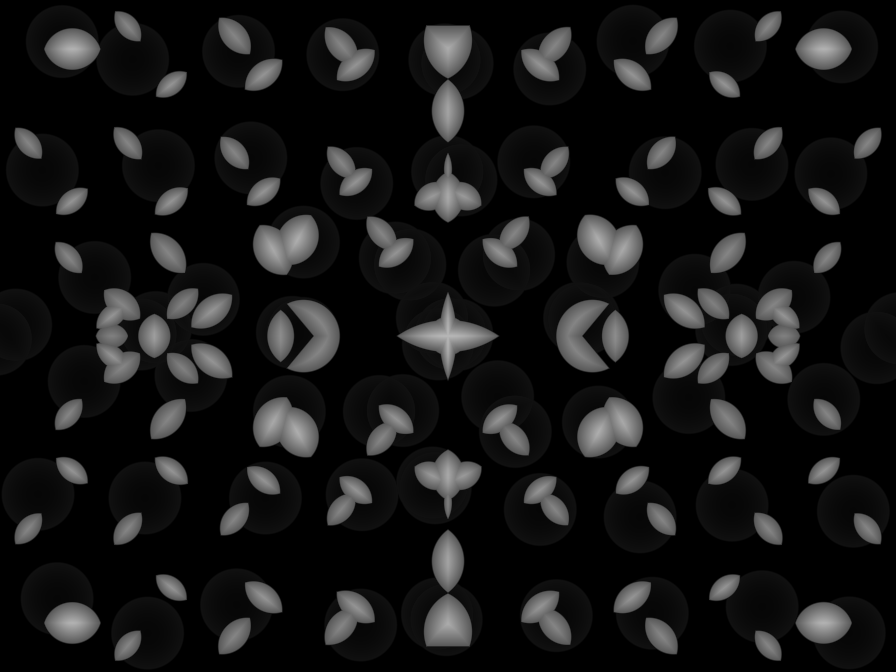
Write a Shadertoy shader that draws this background.

```glsl
const float DISC_RADIUS = 0.054;
const float RIM_LIGHT = 0.34;
const vec2 DIAGONAL = vec2(0.6, 0.8);

vec2 hash22(vec2 p) {
    vec3 a = fract(vec3(p.xyx) * vec3(0.1031, 0.1030, 0.0973));
    a += dot(a, a.yzx + 33.33);
    return fract((a.xx + a.yz) * a.zy);
}

float fill(float dist, float blur) {
    return 1.0 - smoothstep(-blur, blur, dist);
}

// Overlap of two equal circles; size holds half the width and half the height.
float lensDistance(vec2 p, vec2 size) {
    float radius = dot(size, size) / (2.0 * size.x);
    return length(vec2(abs(p.x) + radius - size.x, p.y)) - radius;
}

// Light falls from the peak in the middle to a grey rim.
float lit(float dist, float depth, float peak, float blur) {
    float light = mix(peak, RIM_LIGHT, clamp(1.0 + dist / depth, 0.0, 1.0));
    return light * fill(dist, blur);
}

float petal(vec2 p, vec2 center, float angle, vec2 size, float peak, float blur) {
    vec2 d = p - center;
    float c = cos(angle), s = sin(angle);
    d = vec2(c * d.x + s * d.y, c * d.y - s * d.x);
    return lit(lensDistance(d, size), size.x, peak, blur);
}

// Staggered rows shared by the discs and the small petals.
vec2 sitePosition(float row, float col) {
    float stagger = row == 1.0 ? 1.0 : 0.0;
    float spacing = row == 0.0 ? 0.219 : 0.148;
    return vec2(spacing * col - 0.06 * stagger,
                0.0174 * row * (5.0 + row) + 0.035 * stagger * sin(1.3 * col));
}

// Faint discs, nudged differently in each quadrant.
float faintDiscs(vec2 p, float blur) {
    float light = 0.0;
    for (int i = 0; i < 80; i++) {
        float row = float(i / 5 % 4), col = float(i % 5);
        vec2 side = vec2(i / 20 % 2, i / 40) * 2.0 - 1.0;
        vec2 nudge = hash22(vec2(row, col) + side * 7.0 + 31.0) - 0.5;
        float r = length(p - side * sitePosition(row, col) - 0.055 * nudge);
        float tone = mix(0.025, 0.065, pow(min(r / DISC_RADIUS, 1.0), 2.0));
        light = max(light, tone * fill(r - DISC_RADIUS, blur));
    }
    return light;
}

// Crossed pairs of petals between the axes and the corners.
float scatteredPetals(vec2 q, float blur) {
    float light = 0.0;
    for (int i = 0; i < 12; i++) {
        float row = float(i / 4 + 1), col = float(i % 4 + 1);
        bool reserved = (row == 1.0 && col == 2.0) || (row == 3.0 && col == 4.0);
        if (reserved) continue;
        vec2 site = sitePosition(row, col);
        vec2 spread = DIAGONAL * 0.018 * min(col, 3.0);
        vec2 vary = hash22(vec2(row, col) + 5.0);
        vec2 size = vec2(0.018, 0.034) * mix(0.85, 1.2, vary.x);
        light = max(light, petal(q, site - spread, 0.9, size, 0.58, blur));
        light = max(light, petal(q, site + spread, -0.7, size, 0.52, blur));
    }
    return light;
}

// Star in the middle and the column above it.
float uprightAxis(vec2 q, float blur) {
    float light = petal(q, vec2(0.0), 0.0, vec2(0.013, 0.066), 0.72, blur);
    light = max(light, petal(q, vec2(0.0), 1.5708, vec2(0.024, 0.076), 0.72, blur));
    light = max(light, lit(length(q) - 0.029, 0.029, 0.72, blur));
    light = max(light, petal(q, vec2(0.0, 0.207), 0.0, vec2(0.024, 0.038), 0.66, blur));
    light = max(light, petal(q, vec2(0.023, 0.208), 1.1, vec2(0.02, 0.03), 0.6, blur));
    light = max(light, petal(q, vec2(0.0, 0.248), 0.0, vec2(0.006, 0.025), 0.5, blur));
    light = max(light, petal(q, vec2(0.0, 0.335), 0.0, vec2(0.024, 0.047), 0.64, blur));
    float shield = max(lensDistance(q - vec2(0.0, 0.44), vec2(0.036, 0.057)), q.y - 0.462);
    return max(light, lit(shield, 0.036, 0.7, blur));
}

// Notched disc and flower along the level axis.
float levelAxis(vec2 q, float blur) {
    float wedge = 1.2 * (q.x - 0.2) - abs(q.y);
    float notched = max(length(q - vec2(0.215, 0.0)) - DISC_RADIUS, 0.64 * wedge);
    float light = lit(notched, 0.04, 0.68, blur);
    light = max(light, petal(q, vec2(0.249, 0.0), 0.0, vec2(0.02, 0.039), 0.55, blur));
    light = max(light, petal(q, vec2(0.437, 0.0), 0.0, vec2(0.024, 0.033), 0.62, blur));
    light = max(light, petal(q, vec2(0.5, 0.0), 1.5708, vec2(0.018, 0.024), 0.5, blur));
    light = max(light, petal(q, vec2(0.395, 0.048), 0.8, vec2(0.017, 0.032), 0.5, blur));
    return max(light, petal(q, vec2(0.485, 0.047), -0.9, vec2(0.02, 0.034), 0.52, blur));
}

void mainImage(out vec4 fragColor, in vec2 fragCoord) {
    vec2 p = (fragCoord - 0.5 * iResolution.xy) / iResolution.y;
    vec2 q = abs(p);
    float blur = 1.0 / iResolution.y;

    float light = max(faintDiscs(p, blur), scatteredPetals(q, blur));
    light = max(light, max(uprightAxis(q, blur), levelAxis(q, blur)));

    // Heart and corner petal in every quadrant.
    light = max(light, petal(q, vec2(0.224, 0.143), 0.5, vec2(0.03, 0.042), 0.68, blur));
    light = max(light, petal(q, vec2(0.26, 0.128), -0.5, vec2(0.028, 0.042), 0.66, blur));
    light = max(light, petal(q, vec2(0.559, 0.427), 1.5708, vec2(0.031, 0.042), 0.7, blur));

    fragColor = vec4(vec3(light), 1.0);
}
```
